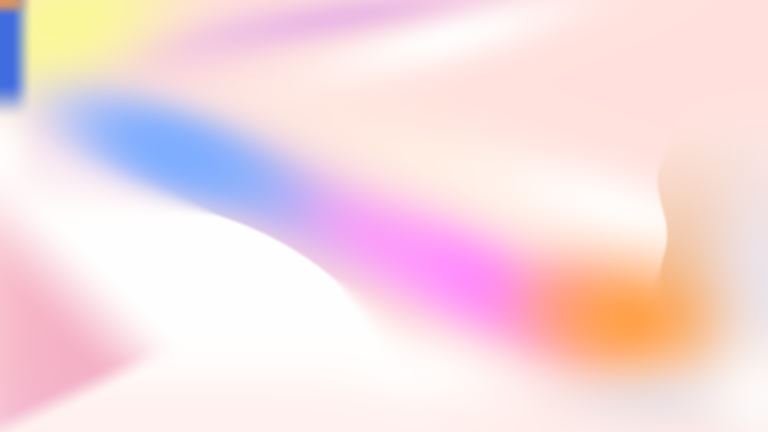
Reproduce this background procedurally as a Shadertoy shader.

```glsl
// Soft pastel mesh gradient: a blue-magenta-orange ribbon over pale blush.
// Rotated Gaussian glows are layered in order; two curved folds and a
// diagonal wedge cut crisp edges. Units: canvas heights, origin lower left.
#define BLUSH   vec3(1.00, 0.88, 0.865)
#define CREAM   vec3(1.00, 0.94, 0.885)
#define WHITE   vec3(1.00, 0.998, 0.995)
#define YELLOW  vec3(0.98, 0.97, 0.60)
#define LILAC   vec3(0.92, 0.72, 0.90)
#define BLUE    vec3(0.50, 0.68, 1.00)
#define MAGENTA vec3(1.00, 0.55, 1.00)
#define ORANGE  vec3(1.00, 0.62, 0.26)
#define ROSE    vec3(0.96, 0.69, 0.77)
#define MIST    vec3(0.91, 0.90, 0.95)
#define FOLD_BLUR 0.006

// Elliptical glow; a higher power gives a flatter core and firmer rim.
float glow(vec2 p, vec2 center, float angle, vec2 radius, float power) {
    float c = cos(angle), s = sin(angle);
    vec2 q = p - center;
    q = vec2(c * q.x + s * q.y, c * q.y - s * q.x) / radius;
    return exp(-pow(dot(q, q), power));
}

void paint(inout vec3 color, vec3 tint, float amount) {
    color = mix(color, tint, clamp(amount, 0.0, 1.0));
}

// Coverage below the white valley's falling cubic edge.
float valleyMask(vec2 p) {
    float t = max(p.x - 0.3, 0.0);
    float edge = 0.61 - 0.2 * p.x - 0.95 * t * t * t;
    float slope = 0.2 + 2.85 * t * t;
    float d = (edge - p.y) / sqrt(1.0 + slope * slope);
    float blur = FOLD_BLUR + 0.3 * max(0.5 - p.x, 0.0) + 0.4 * max(p.x - 0.77, 0.0);
    return smoothstep(-blur, blur, d);
}

// Coverage right of the wavy fold near the right side.
float foldMask(vec2 p) {
    float lift = max(p.y - 0.6, 0.0);
    float edge = 1.533 - 0.011 * sin((p.y - 0.52) * 25.0) + 4.0 * lift * lift;
    float blur = FOLD_BLUR + 0.4 * max(0.38 - p.y, 0.0) + 0.3 * lift;
    return smoothstep(-blur, blur, p.x - edge);
}

void paintTop(inout vec3 color, vec2 p) {
    paint(color, mix(BLUSH, LILAC, 0.4), 0.8 * glow(p, vec2(0.48, 0.89), 0.28, vec2(0.30, 0.07), 1.0));
    paint(color, WHITE, 0.95 * glow(p, vec2(1.04, 0.915), 0.26, vec2(0.30, 0.065), 1.0));
    paint(color, LILAC, 0.95 * glow(p, vec2(0.79, 0.96), 0.16, vec2(0.34, 0.045), 1.0));
    paint(color, YELLOW, glow(p, vec2(0.13, 0.93), 0.5, vec2(0.30, 0.15), 1.3));
}

void paintRibbon(inout vec3 color, vec2 p) {
    paint(color, mix(WHITE, LILAC, 0.4), 0.8 * glow(p, vec2(0.22, 0.62), -0.35, vec2(0.28, 0.14), 1.0));
    paint(color, mix(BLUE, LILAC, 0.65), 0.85 * glow(p, vec2(0.67, 0.525), -0.5, vec2(0.21, 0.10), 1.0));
    paint(color, MAGENTA, 0.65 * glow(p, vec2(0.88, 0.44), -0.5, vec2(0.22, 0.09), 1.0));
    paint(color, MAGENTA, glow(p, vec2(1.11, 0.345), -0.5, vec2(0.24, 0.105), 1.1));
    paint(color, BLUE, glow(p, vec2(0.41, 0.645), -0.36, vec2(0.28, 0.105), 1.5));
}

void paintRight(inout vec3 color, vec2 p) {
    vec3 side = mix(BLUSH, WHITE, 0.25);
    paint(side, mix(ORANGE, MIST, 0.55), glow(p, vec2(1.58, 0.37), 0.0, vec2(0.20, 0.24), 1.0));
    paint(side, MIST, 0.9 * glow(p, vec2(1.78, 0.32), 0.0, vec2(0.16, 0.27), 1.0));
    paint(color, side, foldMask(p) * (1.0 - smoothstep(0.62, 0.80, p.y)));
    paint(color, MIST, 0.9 * glow(p, vec2(1.52, 0.09), 0.0, vec2(0.20, 0.075), 1.0));
    paint(color, WHITE, 0.8 * glow(p, vec2(1.76, 0.09), 0.0, vec2(0.13, 0.13), 1.0));
    paint(color, mix(ORANGE, MAGENTA, 0.45), 0.75 * glow(p, vec2(1.32, 0.29), -0.3, vec2(0.14, 0.11), 1.0));
    paint(color, ORANGE, 0.95 * glow(p, vec2(1.46, 0.26), 0.0, vec2(0.18, 0.125), 1.0));
}

void paintLeft(inout vec3 color, vec2 p) {
    vec3 floorTint = mix(mix(BLUSH, WHITE, 0.55), WHITE, smoothstep(0.03, 0.22, p.y));
    paint(color, floorTint, valleyMask(p));
    paint(color, WHITE, 0.75 * glow(p, vec2(0.98, 0.14), -0.2, vec2(0.20, 0.08), 1.0));

    // Rose wedge between two diagonals, lilac along its lower edge.
    float upper = (0.583 - p.x - p.y) * 0.707;
    float lower = p.y - 0.005 - 0.47 * p.x;
    vec3 rose = mix(ROSE, LILAC, 0.6 * exp(-p.x * 8.0 - abs(lower) * 15.0));
    rose = mix(rose, BLUSH, 0.35 * exp(-p.x * 15.0));
    paint(color, rose, smoothstep(-0.04, 0.17, upper) * smoothstep(-0.03, 0.035, lower));

    // Saturated upper corner above a pale patch.
    paint(color, WHITE, 0.9 * glow(p, vec2(0.0, 0.65), 0.0, vec2(0.065, 0.10), 1.0));
    float side = 1.0 - smoothstep(0.025, 0.078, p.x);
    paint(color, BLUE * vec3(0.5, 0.62, 0.88), side * smoothstep(0.72, 0.81, p.y));
    paint(color, ORANGE, 0.8 * side * smoothstep(0.96, 0.995, p.y));
}

void mainImage(out vec4 fragColor, in vec2 fragCoord) {
    vec2 p = fragCoord / iResolution.xy * vec2(16.0 / 9.0, 1.0);

    // Blush ground with cream and white sheens.
    vec3 color = BLUSH;
    paint(color, CREAM, 0.9 * glow(p, vec2(1.10, 0.55), -0.38, vec2(0.50, 0.13), 1.0));
    paint(color, WHITE, 0.95 * glow(p, vec2(1.44, 0.51), -0.30, vec2(0.30, 0.085), 1.0));
    paint(color, mix(BLUSH, WHITE, 0.4), 1.0 - smoothstep(0.1, 0.3, p.y));

    paintTop(color, p);
    paintRibbon(color, p);
    paintRight(color, p);
    paintLeft(color, p);
    fragColor = vec4(color, 1.0);
}
```
